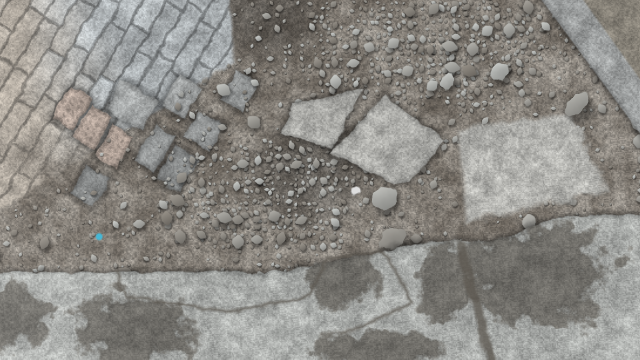
Reproduce this texture procedurally as a Shadertoy shader.

```glsl
float hash(vec2 p) { return fract(sin(dot(p, vec2(127.1, 311.7))) * 43758.5); }

float noise(vec2 p) {
  vec2 i = floor(p), f = fract(p), e = vec2(0, 1);
  f *= f * (3. - 2. * f);
  return mix(mix(hash(i), hash(i + e.yx), f.x), mix(hash(i + e), hash(i + 1.), f.x), f.y);
}

float fbm(vec2 p) {
  float sum = 0.;
  for (float amp = .53; amp > .05; amp *= .5) {
    sum += amp * noise(p);
    p = mat2(1.6, 1.2, -1.2, 1.6) * p;
  }
  return sum;
}

float fill(float d, float soft) { return 1. - smoothstep(-soft, soft, d); }

float blob(vec2 p, vec4 e) { return 1. - length((p - e.xy) / e.zw); }

float segment(vec2 p, vec2 a, vec2 b) {
  b -= a; p -= a;
  return length(p - b * clamp(dot(p, b) / dot(b, b), 0., 1.));
}

float edge(vec2 p, vec2 a, vec2 b) {
  b = normalize(b - a);
  return dot(p - a, vec2(b.y, -b.x));
}

// Convex quad, corners clockwise
float quad(vec2 p, vec4 a, vec4 b) {
  return max(max(edge(p, a.xy, a.zw), edge(p, a.zw, b.xy)),
             max(edge(p, b.xy, b.zw), edge(p, b.zw, a.xy)));
}

vec2 brickAxes(vec2 p) { return vec2(dot(p, vec2(.85, .52)), dot(p, vec2(.52, -.85))); }

void slab(inout vec3 col, float d, vec3 tint) {
  col *= 1. - .4 * fill(d - .03, .06);
  col = mix(col, tint * (1. - .14 * smoothstep(-.06, 0., d)), fill(d, .013));
}

void stone(inout vec3 col, vec2 e, float r, float seed) {
  col *= 1. - .38 * fill(length(e - vec2(.15, .3) * r) - r, r * .4);
  float c = cos(6.28 * seed), s = sin(6.28 * seed);
  vec2 q = mat2(c, s, -s, c) * e * vec2(1, 1.1 + .5 * fract(seed * 7.));
  float d = max(length(q), dot(abs(q), vec2(.85, .75))) - r;
  vec3 tint = mix(vec3(.5, .48, .45), vec3(.69, .7, .69), fract(seed * 13.));
  col = mix(col, tint * (1. - .2 * dot(e, vec2(.4, .8)) / r), fill(d, .012));
}

// Loose stones, thicker in two heaps
void pebbles(inout vec3 col, vec2 p, float size, float share) {
  for (int k = 0; k < 9; k++) {
    vec2 cell = floor(p / size) + vec2(k % 3, k / 3) - 1.;
    float seed = hash(cell + size * 17.);
    vec2 c = (cell + .25 + .5 * vec2(hash(cell + 3.1), hash(cell + 7.7))) * size;
    float heap = max(blob(c, vec4(3.2, 2.4, 1.6, .95)), blob(c, vec4(5.2, .5, 2.1, 1)));
    if (hash(cell + size * 31.) < share * (.16 + .7 * smoothstep(0., .6, heap)))
      stone(col, p - c, size * (.2 + .22 * seed), seed);
  }
}

void mainImage(out vec4 fragColor, in vec2 fragCoord) {
  // Canvas is 4.32 units tall, y down
  vec2 p = vec2(fragCoord.x, iResolution.y - fragCoord.y) * 4.32 / iResolution.y;
  float coarse = fbm(p * 2.3), mid = fbm(p * 7. + 5.);
  float grain = noise(p * 38.) + noise(p * 71.) - 1.;
  float rough = 1. + .17 * grain + .4 * (mid - .5);
  vec2 w = p + .09 * (vec2(mid, fbm(p * 7. + 21.)) - .5);

  // Dirt
  vec3 col = mix(vec3(.4, .375, .345), vec3(.64, .62, .59), smoothstep(.2, .85, .5 * (coarse + mid)));
  float damp = max(blob(p, vec4(3.7, 2.1, 1, .8)), blob(p, vec4(3.2, .2, .9, .7)));
  col *= (1. - .25 * smoothstep(0., .7, damp)) * (1. + .26 * grain);

  // Paving bricks
  vec2 b = brickAxes(w) - vec2(.1, 0), size = vec2(.23, .7);
  float column = floor(b.x / size.x);
  b.y += .7 * hash(vec2(column, 4));
  float tone = hash(vec2(column, floor(b.y / size.y)));
  vec2 joint = .5 * size - abs(mod(b, size) - .5 * size);
  vec3 paver = mix(vec3(.66, .63, .59), vec3(.66, .68, .69), smoothstep(.1, 1.5, p.x - .3 * p.y + .5 * tone));
  paver *= (.93 + .14 * tone) * mix(.7, 1., smoothstep(.005, .03, min(joint.x, joint.y)));
  float paved = quad(w, vec4(-1, -1, 2.7, -1), vec4(2.8, .75, -.6, 2.9));
  col = mix(col, paver * rough, fill(paved, .03) * (1. - .6 * fill(.4 - blob(p, vec4(.7, 1.9, .9, .5)), .3)));

  // Loose pavers, then studded pink tiles
  vec4 loose[10] = vec4[10](vec4(1.58, 1.26, .25, .2), vec4(2.19, 1.16, .16, .22),
    vec4(2.88, 1.1, .15, .2), vec4(2.45, 1.58, .17, .18), vec4(1.86, 1.78, .14, .26),
    vec4(2.13, 2.03, .17, .23), vec4(1.08, 2.23, .17, .19), vec4(.86, 1.3, .15, .22),
    vec4(1.11, 1.53, .15, .22), vec4(1.37, 1.76, .15, .22));
  for (int i = 0; i < 10; i++) {
    vec2 t = brickAxes(w - loose[i].xy), q = abs(t) - loose[i].zw;
    vec3 tint = vec3(.57, .58, .58) * (1.1 - .035 * float(i));
    if (i > 6) tint = vec3(.68, .62, .58) * (1. - .12 * fill(length(fract(t / .08) - .5) - .25, .12));
    slab(col, max(q.x, q.y), tint * rough);
  }

  // Scattered stones
  vec3 ground = col;
  for (float s = .075; s < .3; s *= 1.75) pebbles(col, p, s, .85 - s);
  col = mix(col, ground, fill(paved + .03, .03));

  // Broken slabs and boulders
  vec3 rock = vec3(.67, .67, .655) * rough;
  slab(col, quad(w, vec4(3.52, 1.24, 4.36, 1.07), vec4(4, 1.78, 3.36, 1.58)), rock);
  slab(col, max(quad(w, vec4(4.62, 1.14, 5.34, 1.7), vec4(4.85, 2.26, 3.97, 1.83)), w.y - 2.2), rock);
  float sunken = quad(w, vec4(5.5, 1.57, 6.85, 1.35), vec4(7.25, 2.28, 5.6, 2.66));
  col = mix(col, rock * 1.05, fill(sunken + .15 * (mid - .5), .05));
  vec3 boulders[6] = vec3[6](vec3(6.93, 1.25, .17), vec3(6, .85, .12), vec3(5.37, .98, .1),
    vec3(4.6, 2.38, .17), vec3(4.72, 2.85, .18), vec3(6.35, 2.68, .11));
  for (int i = 0; i < 6; i++) stone(col, w - boulders[i].xy, boulders[i].z, hash(boulders[i].xy));

  // Kerb and lane
  slab(col, -edge(p, vec2(6.5, 0), vec2(7.68, 1.6)), vec3(.61, .62, .62) * rough);
  col = mix(col, vec3(.54, .52, .48) * rough, fill(-edge(p, vec2(7, 0), vec2(7.75, 1.05)), .02));

  // Asphalt with wet stains
  float top = 3.27 - .38 * smoothstep(3., 5.5, p.x) - .31 * smoothstep(5.8, 6.9, p.x), wet = -1.;
  vec4 stains[6] = vec4[6](vec4(.15, 3.8, .5, .4), vec4(1.6, 3.95, .8, .5), vec4(4.1, 3.3, .5, .42),
    vec4(5.35, 3.4, .35, .55), vec4(6.4, 3.3, 1.05, .68), vec4(4.6, 4.2, .85, .25));
  for (int i = 0; i < 6; i++) wet = max(wet, blob(p, stains[i]));
  wet = smoothstep(-.02, .25, wet + 1.1 * (mid - .5));
  slab(col, top - w.y, vec3(.67, .68, .67) * rough * (1. - wet * vec3(.36, .38, .4)));

  // Cracks
  vec2 path[8] = vec2[8](vec2(1.4, 3.27), vec2(1.5, 3.55), vec2(2.8, 3.74), vec2(3.7, 3.55),
    vec2(3.95, 3.1), vec2(4.6, 3), vec2(4.95, 3.65), vec2(4.1, 4));
  float crack = segment(w, vec2(5.53, 2.95), vec2(5.9, 4.4)) - .04;
  for (int i = 0; i < 7; i++) crack = min(crack, segment(w, path[i], path[i + 1]));
  col = mix(col, vec3(.36, .34, .31), .75 * fill(crack - .015, .03));

  // Litter and haze
  col = mix(col, vec3(.87), fill(length(w - vec2(4.27, 2.31)) - .05, .015));
  col = mix(col, vec3(.25, .7, .82), fill(length(p - vec2(1.19, 2.84)) - .04, .015));
  fragColor = vec4(col + .045 * fill(p.x - 1.2, 1.2), 1);
}
```
